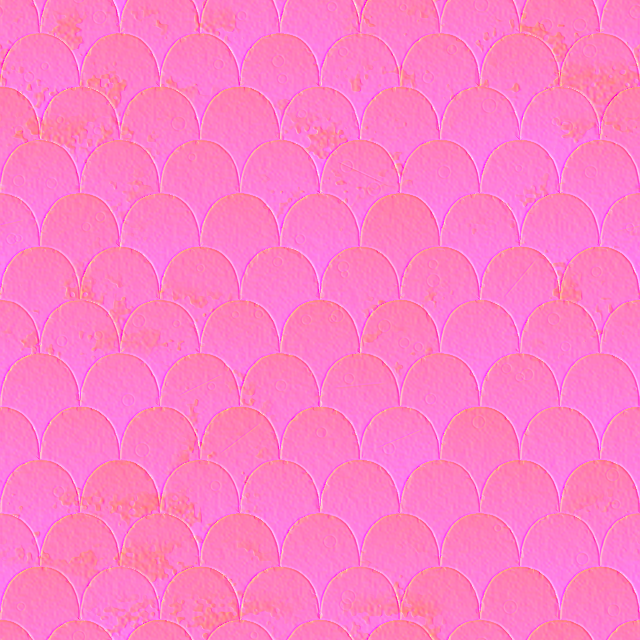
Give the GLSL for this texture map, as a WebGL 2 fragment shader.

```glsl
#version 300 es
precision highp float;
// Pink relief map of overlapping arched scales, 8 across and 12 rows, with worn patches.
uniform vec2 u_resolution;
out vec4 fragColor;

float hash(vec2 p) {
  vec3 q = fract(vec3(p.xyx) * 0.1031);
  q += dot(q, q.yzx + 33.33);
  return fract((q.x + q.y) * q.z);
}

// Value noise over the unit canvas, wrapping at its borders
float noise(vec2 p, vec2 cells) {
  p *= cells;
  vec2 i = floor(p), f = fract(p);
  f = f * f * (3.0 - 2.0 * f);
  vec2 a = mod(i, cells), b = mod(i + 1.0, cells);
  return mix(mix(hash(a), hash(vec2(b.x, a.y)), f.x),
             mix(hash(vec2(a.x, b.y)), hash(b), f.x), f.y);
}

float fbm(vec2 p, float cells) {
  float sum = 0.0, gain = 0.5;
  for (int i = 0; i < 4; i++) {
    sum += gain * noise(p, vec2(cells));
    cells *= 2.0;
    gain *= 0.5;
  }
  return sum;
}

// Column centre nearest to x; alternate rows shift by half a scale
float columnCentre(float x, float row) {
  float shift = 0.5 * mod(row, 2.0);
  return floor(x - shift + 0.5) + shift;
}

// Signed distance to the arch of a row, negative inside
float archDistance(vec2 q, float row) {
  vec2 v = vec2(2.0 * abs(q.x - columnCentre(q.x, row)), q.y - row + 1.0);
  v = max(v, 0.0001);
  float r = pow(pow(v.x, 2.2) + pow(v.y, 2.2), 1.0 / 2.2);
  vec2 slope = pow(v / r, vec2(1.2)) * vec2(16.0, 12.0);
  return (r - 1.0) / length(slope);
}

// Finds the front scale: local = offset from its top, id = wrapped cell
float findScale(vec2 p, out vec2 local, out vec2 id) {
  vec2 q = p * vec2(8.0, 12.0) - vec2(0.0, 0.375);
  float row = ceil(q.y);
  float front = archDistance(q, row);
  float below = archDistance(q, row - 1.0);
  float owner = front < 0.0 ? row : row + 1.0;
  float column = columnCentre(q.x, owner);
  local = (q - vec2(column, owner)) / vec2(8.0, 12.0);
  id = mod(vec2(floor(column), owner), vec2(8.0, 12.0));
  return abs(front) < abs(below) ? front : below;
}

// Ragged worn spots near the foot of a scale
float wearMask(vec2 p, float depth) {
  float ragged = fbm(p, 18.0) + 0.3 * (noise(p, vec2(150.0)) - 0.5);
  return smoothstep(0.53, 0.62, ragged) * smoothstep(0.35, 0.9, depth)
       * smoothstep(0.48, 0.72, noise(p + 0.37, vec2(7.0)));
}

float height(vec2 p) {
  vec2 local, id;
  float edge = findScale(p, local, id);
  edge += 0.001 * (noise(p, vec2(100.0)) - 0.5);

  // Outline groove and chipped rim
  float h = -0.5 * exp(-pow(edge / 0.0016, 2.0));
  float rim = smoothstep(-0.009, -0.002, edge) * step(edge, 0.0);
  h -= 0.35 * rim * smoothstep(0.6, 0.85, noise(p, vec2(130.0)));

  // Grain, vertical fibres and rough wear
  h += 0.17 * noise(p, vec2(250.0)) + 0.14 * noise(p, vec2(120.0));
  h += 0.06 * noise(p, vec2(260.0, 36.0)) + 0.22 * fbm(p, 45.0);
  h += 0.5 * wearMask(p, -local.y * 12.0) * noise(p, vec2(190.0));

  // Shallow ring marks
  for (float k = 0.0; k < 3.0; k++) {
    vec2 seed = id + 17.0 * k;
    vec2 centre = vec2((hash(seed + 3.1) - 0.5) * 0.07, -0.022 - 0.055 * hash(seed + 8.7));
    float radius = 0.005 + 0.006 * hash(seed + 5.3);
    float ring = (length(local - centre) - radius) / 0.0014;
    h -= 0.14 * step(0.7, hash(seed + 1.9)) * exp(-ring * ring);
  }

  // Occasional long scratch
  float angle = 2.4 * (hash(id + 40.0) - 0.5);
  vec2 s = local + vec2(0.0, 0.05);
  s = vec2(s.x * cos(angle) + s.y * sin(angle), s.y * cos(angle) - s.x * sin(angle));
  h -= 0.2 * step(0.95, hash(id + 61.0)) * exp(-pow(s.y / 0.0012, 2.0))
     * smoothstep(0.042, 0.03, abs(s.x));
  return h;
}

void main() {
  vec2 p = gl_FragCoord.xy / u_resolution;
  vec2 local, id;
  findScale(p, local, id);
  float depth = -local.y * 12.0;

  // Surface slope tints green sideways and blue vertically
  vec2 e = vec2(0.001, 0.0);
  vec2 slope = 0.5 * vec2(height(p + e.xy) - height(p - e.xy),
                          height(p + e.yx) - height(p - e.yx));

  // Salmon at the top of each scale, magenta at its foot
  float blue = 0.696 + 0.13 * depth + 0.09 * (hash(id + 23.0) - 0.5);
  blue += 0.05 * (fbm(p, 10.0) - 0.47);
  blue -= 0.2 * wearMask(p, depth) * (0.6 + 0.6 * noise(p, vec2(140.0)));
  vec3 colour = vec3(1.0, 0.497 + 1.1 * slope.x, blue + clamp(0.9 * slope.y, -0.17, 0.07));
  colour.g += 0.3 * max(-slope.y - 0.08, 0.0);
  fragColor = vec4(clamp(colour, 0.0, 1.0), 1.0);
}
```
